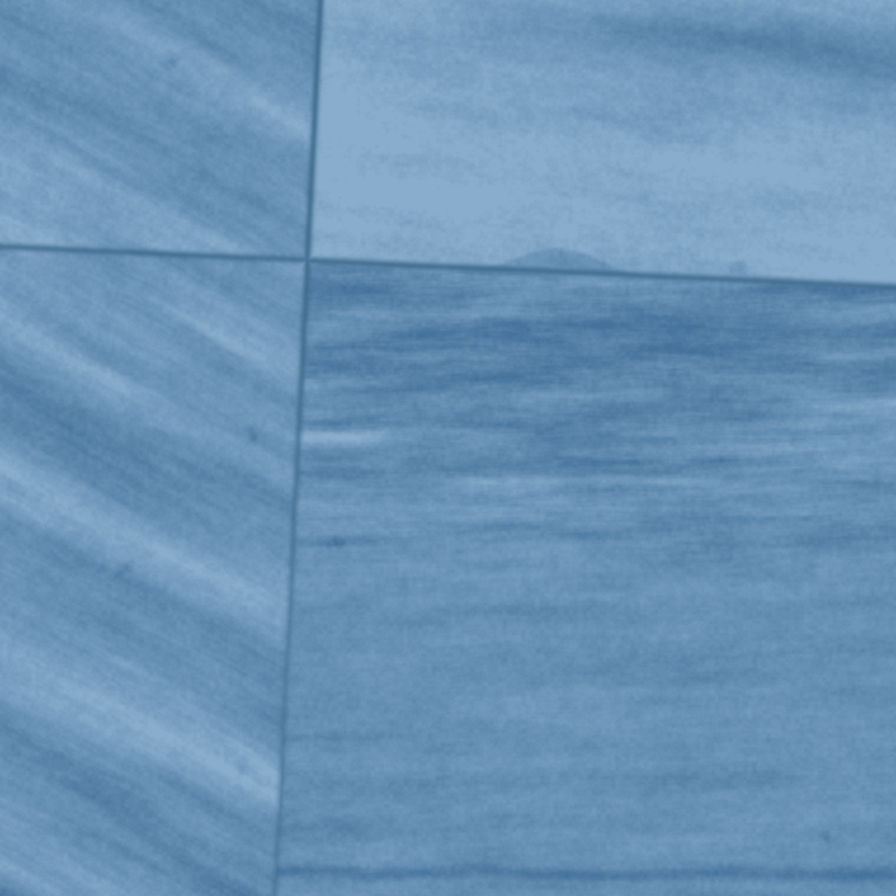
A WebGL 1 fragment shader for this texture:

```glsl
precision highp float;
// Four blue marble slabs with streaked veins, meeting at thin dark joints.
uniform vec2 u_resolution;

#define DARK_BLUE vec3(0.31, 0.485, 0.64)
#define PALE_BLUE vec3(0.51, 0.655, 0.78)
#define JOINT_BLUE vec3(0.23, 0.405, 0.54)
#define JOINT_HALF_WIDTH 0.0032
#define LEFT_SLOPE 0.53
#define VEIN_CONTRAST 0.75
#define TONE_CONTRAST 1.38
#define GRAIN_CONTRAST 0.27
#define GRAIN_SCALE 190.0
#define PIT_CELLS 9.0

float hash(vec2 p) {
  vec3 q = fract(vec3(p.xyx) * 0.1031);
  q += dot(q, q.yzx + 33.33);
  return fract((q.x + q.y) * q.z);
}

float noise(vec2 p) {
  vec2 cell = floor(p);
  vec2 f = fract(p);
  f = f * f * (3.0 - 2.0 * f);
  float low = mix(hash(cell), hash(cell + vec2(1.0, 0.0)), f.x);
  float high = mix(hash(cell + vec2(0.0, 1.0)), hash(cell + 1.0), f.x);
  return mix(low, high, f.y);
}

// Layered noise, centred on zero.
float fbm(vec2 p) {
  float sum = 0.0;
  float gain = 0.5;
  for (int i = 0; i < 4; i++) {
    sum += gain * (noise(p) - 0.5);
    p = p * 2.03 + 17.3;
    gain *= 0.55;
  }
  return sum;
}

// Soft stripe around a centre line.
float band(float v, float centre, float width) {
  float d = (v - centre) / width;
  return exp(-d * d);
}

// Broad and fine streaks along the lines where y + slope * x is constant.
float veins(vec2 p, float slope, vec2 scale) {
  float across = p.y + slope * p.x + 0.018 * fbm(p * 5.0);
  vec2 q = vec2(p.x, across) * scale;
  return fbm(q) + 0.45 * fbm(q * vec2(3.0, 2.3) + 41.0);
}

float upperLeft(vec2 p) {
  float c = p.y + LEFT_SLOPE * p.x;
  float tone = mix(0.76, 0.42, smoothstep(0.80, 0.94, c));
  tone += 0.30 * band(c, 1.04, 0.022) - 0.10 * band(c, 0.97, 0.03);
  return tone + VEIN_CONTRAST * veins(p, LEFT_SLOPE, vec2(3.0, 24.0));
}

float upperRight(vec2 p) {
  float c = p.y + 0.13 * p.x;
  float tone = 0.92 - 0.14 * smoothstep(0.92, 1.02, c);
  tone -= 0.42 * band(c, 1.065, 0.035) * smoothstep(0.4, 0.85, p.x);
  // Shallow dark mound resting on the joint.
  float rise = 0.714 - 0.045 * p.x + 0.036 * band(p.x, 0.625, 0.075);
  tone -= 0.32 * (1.0 - smoothstep(-0.004, 0.004, p.y - rise));
  return tone + 0.5 * veins(p, 0.13, vec2(4.0, 25.0));
}

float lowerLeft(vec2 p) {
  float c = p.y + LEFT_SLOPE * p.x + 0.15 * p.x * (0.32 - p.x);
  float tone = 0.47 - 0.32 * band(c, 0.575, 0.035);
  tone += 0.40 * band(c, 0.488, 0.030) + 0.28 * band(c, 0.640, 0.022);
  tone += 0.32 * band(c, 0.285, 0.032) + 0.22 * band(c, 0.74, 0.03);
  tone -= 0.12 * band(c, 0.16, 0.06);
  return tone + VEIN_CONTRAST * veins(p, LEFT_SLOPE, vec2(3.0, 26.0));
}

float lowerRight(vec2 p) {
  float y = p.y + 0.016 * fbm(p * vec2(9.0, 14.0));
  float leftEnd = 1.0 - smoothstep(0.36, 0.50, p.x);
  float tone = 0.43 - 0.15 * smoothstep(0.52, 0.68, y);
  tone += 0.38 * leftEnd * (band(y, 0.572, 0.008) + band(y, 0.514, 0.007));
  tone += 0.34 * band(y, 0.462, 0.006) * band(p.x, 0.67, 0.18);
  tone += 0.20 * band(y, 0.545, 0.022) * smoothstep(0.78, 0.95, p.x);
  tone -= 0.32 * leftEnd * (band(y, 0.398, 0.008) + 0.7 * band(y, 0.18, 0.005));
  tone -= 0.34 * band(y, 0.026, 0.008) + 0.12 * band(y, 0.075, 0.012) * leftEnd;
  float strength = mix(0.38, 0.95, smoothstep(0.34, 0.46, y));
  return tone + strength * veins(p, -0.015, vec2(5.0, 42.0));
}

// Sparse small dark pits, at most one per grid cell.
float pits(vec2 p) {
  vec2 cell = floor(p * PIT_CELLS);
  vec2 centre = 0.25 + 0.5 * vec2(hash(cell + 3.1), hash(cell + 8.7));
  vec2 d = fract(p * PIT_CELLS) - centre + 0.16 * fbm(p * 70.0);
  float present = step(0.9, hash(cell + 21.0));
  return present * exp(-dot(d, d) * 200.0);
}

void main() {
  vec2 p = gl_FragCoord.xy / u_resolution;
  float soft = 0.0015 + 0.5 / u_resolution.y;
  float sideways = p.x - (0.307 + 0.051 * p.y);
  float upward = p.y - (0.725 - 0.045 * p.x);
  float right = smoothstep(-soft, soft, sideways);
  float top = smoothstep(-soft, soft, upward);

  float tone = mix(mix(lowerLeft(p), lowerRight(p), right),
                   mix(upperLeft(p), upperRight(p), right), top);
  // Broad clouding, fine grain and pits.
  tone += 0.18 * fbm(p * 9.0) - 0.28 * pits(p);
  tone += GRAIN_CONTRAST * (fbm(p * GRAIN_SCALE) + 0.6 * fbm(p * GRAIN_SCALE * 0.35));
  tone = 0.5 + TONE_CONTRAST * (tone - 0.49);
  vec3 color = mix(DARK_BLUE, PALE_BLUE, clamp(tone, -0.22, 1.14));

  // Joints: the upright one fades towards the bottom.
  float width = JOINT_HALF_WIDTH + soft * 0.5;
  float upright = band(sideways, 0.0, width) * mix(0.4, 0.8, smoothstep(0.2, 0.8, p.y));
  float level = band(upward, 0.0, width) * 0.72;
  color = mix(color, JOINT_BLUE, max(upright, level));
  gl_FragColor = vec4(color, 1.0);
}
```
